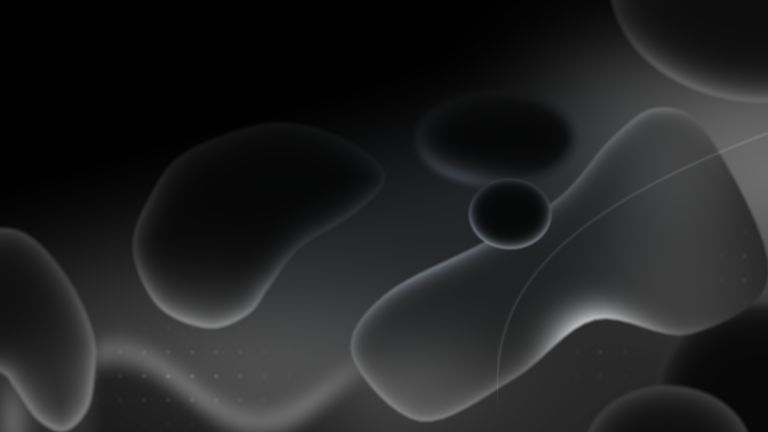
A Shadertoy shader for this background:

```glsl
// Dark liquid-glass backdrop: smooth blobs with lit rims over a diagonal grey haze.
// Closed spline outlines and ellipses give signed distances; each is shaded by
// its depth below the rim. Lengths are in hundredths of the canvas height.

// Soft elliptical spot of light
float glow(vec2 p, vec2 centre, vec2 radius) {
    vec2 q = (p - centre) / radius;
    return exp(-dot(q, q));
}

// Approximate signed distance to an ellipse
float ellipse(vec2 p, vec2 centre, vec2 radius) {
    vec2 q = (p - centre) / radius;
    float k = length(q);
    return k * (k - 1.0) / max(length(q / radius), 1e-4);
}

// Signed distance to a closed Catmull-Rom outline
float blob(vec2 p, vec2 knot[12]) {
    float nearest = 1e5, side = 1.0;
    vec2 a = knot[0];
    for (int i = 0; i < 12; i++) {
        vec2 k0 = knot[(i + 11) % 12], k1 = knot[i];
        vec2 k2 = knot[(i + 1) % 12], k3 = knot[(i + 2) % 12];
        for (int j = 1; j <= 8; j++) {
            float t = float(j) / 8.0;
            vec2 b = k1 + 0.5 * t * (k2 - k0 + t * (2.0 * k0 - 5.0 * k1 + 4.0 * k2 - k3
                   + t * (3.0 * (k1 - k2) + k3 - k0)));
            vec2 e = b - a, w = p - a;
            vec2 offset = w - e * clamp(dot(w, e) / dot(e, e), 0.0, 1.0);
            nearest = min(nearest, dot(offset, offset));
            bvec3 crossing = bvec3(p.y >= a.y, p.y < b.y, e.x * w.y > e.y * w.x);
            if (all(crossing) || !any(crossing)) side = -side;
            a = b;
        }
    }
    return side * sqrt(nearest);
}

// Lay a glass body over the light below it
float glass(float under, float d, float fill, float rim, float width, float soft) {
    float body = fill + rim * exp(min(d, 0.0) / width);
    return mix(under, body, smoothstep(soft, -soft, d));
}

// Diagonal haze and the wavy ribbon at the lower left
float backdrop(vec2 p) {
    float haze = 0.13 * smoothstep(-4.0, 38.0, 56.0 + 0.29 * p.x - p.y);
    haze += 0.28 * glow(p, vec2(178, 60), vec2(36, 30));
    haze += 0.07 * glow(p, vec2(142, 80), vec2(22, 16));
    haze += 0.17 * glow(p, vec2(65, 14), vec2(50, 22));
    float wave = p.y - 10.2 + 8.3 * -cos((p.x - 26.6) * 0.0936);
    float reach = smoothstep(18.0, 25.0, p.x) * smoothstep(96.0, 65.0, p.x);
    haze *= 1.0 - 0.45 * reach * smoothstep(2.0, -7.0, wave);
    haze += 0.15 * reach * exp(-wave * wave / 14.0);
    return haze + 0.2 * glow(p, vec2(3, 2), vec2(4, 9));
}

void mainImage(out vec4 fragColor, in vec2 fragCoord) {
    vec2 p = 100.0 * fragCoord / iResolution.y;
    p.x *= 177.78 * iResolution.y / (100.0 * iResolution.x);
    float light = backdrop(p);

    // Lobe at the left edge
    float d = blob(p, vec2[12](vec2(0, 47.2), vec2(8.1, 44.4), vec2(16.2, 34.7),
        vec2(21.3, 23.6), vec2(22, 15.5), vec2(20.4, 5.6), vec2(15, 0.2), vec2(8.8, 2.8),
        vec2(3.5, 10.2), vec2(0, 13.9), vec2(-12, 18), vec2(-12, 44)));
    light = glass(light, d, 0.06 + 0.1 * glow(p, vec2(15, 8), vec2(12, 18)),
        0.2 + 0.2 * smoothstep(45.0, 5.0, p.y), 2.8, 0.8);

    // Kidney, lit from below
    d = blob(p, vec2[12](vec2(30.8, 42.1), vec2(34.3, 53.7), vec2(42.8, 64.6),
        vec2(62.5, 71.5), vec2(78.7, 68.3), vec2(89.1, 59.5), vec2(82.2, 50.9),
        vec2(69.4, 42.8), vec2(62.5, 34), vec2(57.4, 27.3), vec2(48.1, 24.1), vec2(36.6, 29.2)));
    light = glass(light, d, 0.025 + 0.16 * glow(p, vec2(46, 24), vec2(20, 14)),
        0.05 + 0.14 * smoothstep(72.0, 45.0, p.y) + 0.22 * smoothstep(45.0, 25.0, p.y), 2.6, 0.7);

    // Upper right dome, lower right hollow, and the blurred dark drop
    d = ellipse(p, vec2(177, 104.6), vec2(36, 28.2));
    light = glass(light, d, 0.05, 0.12 + 0.26 * smoothstep(98.0, 79.0, p.y), 4.0, 0.8);
    d = ellipse(p, vec2(176, 8), vec2(24, 22));
    light = glass(light, d, 0.03, 0.15, 3.2, 1.8);
    d = ellipse(p, vec2(114.6, 68), vec2(18, 10.5));
    light = glass(light, d, 0.025, 0.05 + 0.26 * glow(p, vec2(105, 59), vec2(13, 9)), 2.8, 2.2);

    // Large stretched body with its hot lower edge
    d = blob(p, vec2[12](vec2(81.5, 17.8), vec2(89.1, 31.7), vec2(112.3, 44),
        vec2(129.6, 54.4), vec2(141.7, 68), vec2(152.3, 75), vec2(163.9, 68.8),
        vec2(178, 36.5), vec2(159.7, 22.7), vec2(137.7, 26), vec2(119.2, 12.5), vec2(97.4, 2.5)));
    float hot = glow(p, vec2(135, 25), vec2(13, 10));
    float fill = 0.12 + 0.14 * glow(p, vec2(157, 63), vec2(17, 22))
        + 0.19 * glow(p, vec2(94, 7), vec2(24, 16)) + 0.1 * glow(p, vec2(157, 30), vec2(22, 18));
    float rim = 0.24 * smoothstep(172.0, 150.0, p.x) + 0.4 * hot
        + 0.16 * glow(p, vec2(98, 38), vec2(20, 14));
    light = glass(light, d, fill, rim, 1.7 + 2.5 * hot, 0.6);

    // Low mound and the small bead at the neck
    d = ellipse(p, vec2(154.6, -5.3), vec2(19.5, 16));
    light = glass(light, d, 0.05, 0.2, 3.5, 0.8);
    d = ellipse(p, vec2(118.1, 50.5), vec2(9.5, 8.1));
    light = glass(light, d, 0.03, 0.2 + 0.35 * smoothstep(57.0, 43.0, p.y), 1.0, 0.5);

    // Hairline sweep
    float run = max(p.x - 115.0, 0.01);
    float rise = 12.9 * pow(run, 0.38);
    float sweep = (p.y - 7.0 - rise) / length(vec2(1.0, 0.38 * rise / run));
    light += 0.07 * step(115.0, p.x) * exp(-sweep * sweep / 0.12);

    // Faint dot lattice in three patches
    vec2 cell = mod(p - vec2(27.8, 18.5) + 2.78, 5.56) - 2.78;
    float patches = glow(p, vec2(42, 13), vec2(17, 9)) + 0.6 * glow(p, vec2(139, 17), vec2(6, 5))
        + 0.6 * glow(p, vec2(171, 38), vec2(4, 8));
    light += 0.08 * patches * smoothstep(0.75, 0.25, length(cell));

    // Cool tint in the middle
    vec3 tint = mix(vec3(1), vec3(0.92, 1.0, 1.1), glow(p, vec2(98, 55), vec2(40, 25)));
    fragColor = vec4(clamp(light * tint, 0.0, 1.0), 1.0);
}
```
